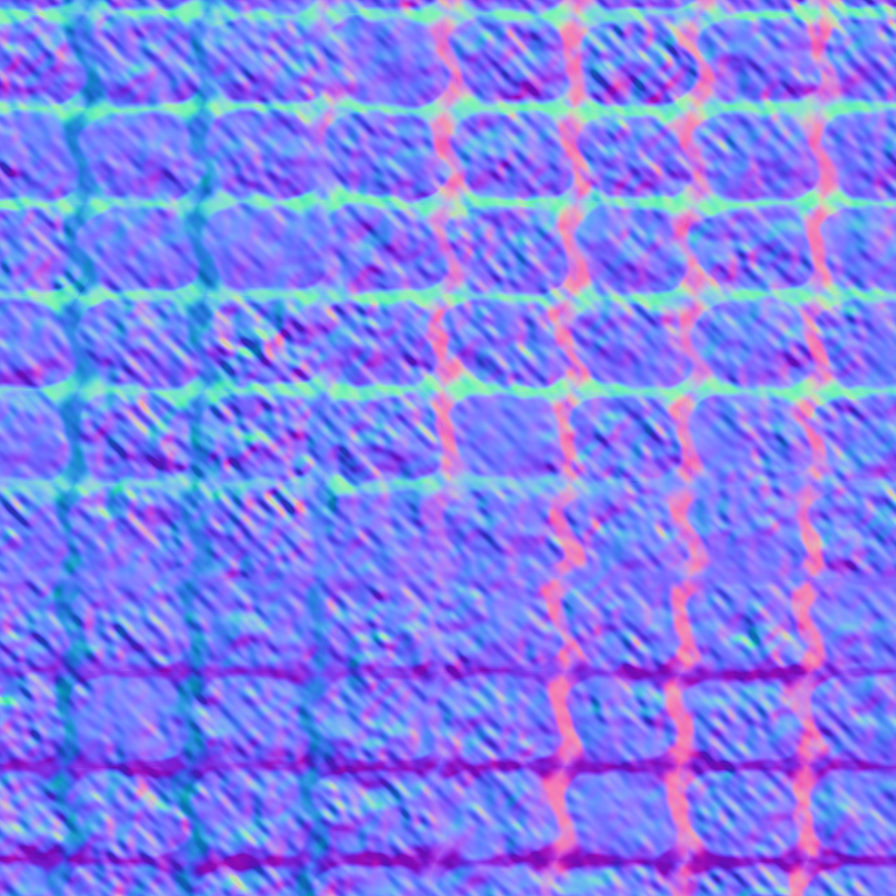
Give the GLSL for this texture map, as a three.js fragment shader.

```glsl
// Tangent-space normal map of rounded paving stones in a slightly leaning grid.
// Each stone is a rounded box; the joints tilt by their place on the sheet,
// and noise adds wavy joints, worn edges and fine diagonal scratches.
varying vec2 vUv;

const vec2 PITCH = vec2(0.1375, 0.105);     // size of one stone plus joint
const vec2 GRID_ORIGIN = vec2(0.071, 0.039);
const float GRID_LEAN = 0.022;              // sideways drift from bottom to top
const float JOINT_WAVE = 0.007;             // S-bend of the upright joints
const float JOINT_WOBBLE = 0.016;
const float JOINT_HALF = 0.0055;            // half width of a joint
const float JOINT_SPREAD = 0.0035;          // extra width where the tilt is strong
const float CORNER_RADIUS = 0.032;
const float EDGE_SOFT = 0.0045;
const float EDGE_WEAR = 0.007;
const float TILT_LEFT = -0.66;
const float TILT_RIGHT = 0.84;
const float TILT_LEVEL = 0.80;
const float STONE_SLOPE = 0.27;
const float SCRATCH = 0.36;
const vec2 BASE_TILT = vec2(-0.035, 0.02);

float hash(vec2 p) {
  vec3 q = fract(p.xyx * 0.1031);
  q += dot(q, q.yzx + 33.33);
  return fract((q.x + q.y) * q.z);
}

float noise(vec2 p) {
  vec2 i = floor(p), f = fract(p);
  f = f * f * (3.0 - 2.0 * f);
  return mix(mix(hash(i), hash(i + vec2(1.0, 0.0)), f.x),
             mix(hash(i + vec2(0.0, 1.0)), hash(i + vec2(1.0, 1.0)), f.x), f.y);
}

// Rough stone height: lumps, grain and stretched diagonal scratches
float stoneHeight(vec2 p) {
  vec2 diagonal = vec2(p.x + p.y, p.y - p.x);
  return noise(p * 34.0) / 34.0
       + noise(p * 85.0 + 17.0) / 85.0
       + 1.2 * noise(diagonal * vec2(80.0, 36.0) + 51.0) / 75.0;
}

vec2 stoneGradient(vec2 p) {
  vec2 e = vec2(0.0025, 0.0);
  return vec2(stoneHeight(p + e.xy) - stoneHeight(p - e.xy),
              stoneHeight(p + e.yx) - stoneHeight(p - e.yx)) / (2.0 * e.x);
}

float roundedBox(vec2 p, vec2 halfSize, float radius) {
  vec2 q = abs(p) - halfSize + radius;
  return length(max(q, 0.0)) + min(max(q.x, q.y), 0.0) - radius;
}

void main() {
  vec2 uv = vUv;

  // Leaning, wavy grid
  vec2 grid = uv - GRID_ORIGIN;
  grid.x -= GRID_LEAN * uv.y;
  grid.x -= JOINT_WAVE * sin(6.28318 * grid.y / PITCH.y);
  grid.x -= JOINT_WOBBLE * (noise(uv * vec2(8.0, 26.0)) - 0.5);
  grid.y -= 0.007 * (noise(uv * vec2(15.0, 9.0) + 40.0) - 0.5);
  grid /= PITCH;
  vec2 cell = floor(grid);
  vec2 local = grid - cell - 0.5;
  vec2 joint = floor(grid + 0.5);

  // Tilt of upright and level joints across the sheet, uneven along each joint
  float uprightJitter = noise(vec2(joint.x * 7.0, grid.y * 1.5)) - 0.5;
  float levelJitter = noise(vec2(grid.x * 1.5, joint.y * 7.0 + 90.0)) - 0.5;
  float upright = clamp((uv.x - 0.49 + 0.2 * uv.y) * 6.5 + 0.5 * uprightJitter,
                        TILT_LEFT, TILT_RIGHT);
  float level = clamp((uv.y - 0.38) * 5.0 + 0.3 * levelJitter,
                      -TILT_LEVEL, TILT_LEVEL);
  upright *= 1.0 + 0.3 * uprightJitter;
  level *= 1.0 + 0.2 * levelJitter;

  // Stone outline with worn edge
  vec2 p = local * PITCH;
  vec2 halfSize = 0.5 * PITCH - JOINT_HALF - vec2(JOINT_SPREAD * abs(upright), 0.0);
  float edge = roundedBox(p, halfSize, CORNER_RADIUS);
  edge += EDGE_WEAR * (noise(uv * 48.0 + 9.0) - 0.5);
  float groove = smoothstep(-EDGE_SOFT, EDGE_SOFT, edge);

  // Upright and level tilts overlap where joints cross
  vec2 inset = 0.5 * PITCH - abs(p);
  float lead = inset.y - inset.x;
  vec2 share = vec2(smoothstep(-0.016, 0.012, lead), smoothstep(-0.016, 0.012, -lead));
  vec2 grooveTilt = vec2(upright, level) * share;

  // Stone face falls away at its lower side, more so higher up the sheet
  float fall = smoothstep(0.15, -0.38, local.y) * mix(0.35, 1.15, uv.y);
  fall *= 0.5 + noise(uv * 19.0 + 70.0);
  vec2 stoneTilt = BASE_TILT + vec2(0.1 * local.x, -STONE_SLOPE * fall);
  stoneTilt += 0.12 * vec2(upright, level) * smoothstep(-0.014, 0.0, edge);

  // Roughness is patchy and differs from stone to stone
  float rough = SCRATCH * (0.35 + 0.5 * hash(cell + 20.0) + 0.6 * noise(uv * 14.0 + 30.0));
  vec2 tilt = mix(stoneTilt, grooveTilt, groove);
  tilt -= stoneGradient(uv) * rough * mix(1.0, 0.6, groove);

  // Encode the unit normal as colour
  tilt *= min(1.0, 0.9 / max(length(tilt), 0.001));
  vec3 normal = vec3(tilt, sqrt(1.0 - dot(tilt, tilt)));
  gl_FragColor = vec4(0.5 + 0.5 * normal, 1.0);
}
```
